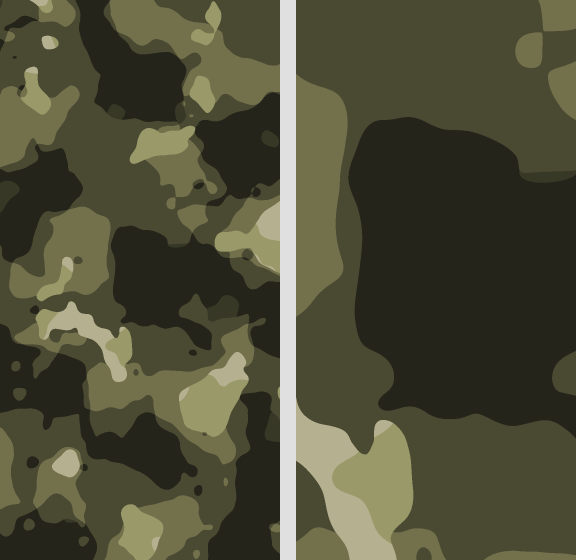
Left: the whole. Right: its middle third, enlarged.
This pattern is drawn by a WebGL 1 fragment shader. Its source:

```glsl
precision highp float;
// Woodland camouflage: translucent dark and light patches over an olive ground.
// Each patch layer is a warped, roughened sum of plane waves cut at a threshold;
// layers move a tone up or down a palette. Supersampling smooths the edges.

uniform vec2 u_resolution;

const vec3 DARK  = vec3(0.14, 0.14, 0.10);
const vec3 SHADE = vec3(0.22, 0.22, 0.15);
const vec3 OLIVE = vec3(0.29, 0.29, 0.20);
const vec3 MOSS  = vec3(0.45, 0.44, 0.30);
const vec3 STRAW = vec3(0.60, 0.60, 0.41);
const vec3 PALE  = vec3(0.71, 0.69, 0.56);

const float PI = 3.14159265;
const int WAVES = 8;
const int SAMPLES = 3;

float hash(vec2 p) {
  return fract(sin(dot(p, vec2(127.1, 311.7))) * 43758.5453);
}

float valueNoise(vec2 p) {
  vec2 cell = floor(p);
  vec2 f = fract(p);
  f = f * f * (3.0 - 2.0 * f);
  float bottom = mix(hash(cell), hash(cell + vec2(1.0, 0.0)), f.x);
  float top = mix(hash(cell + vec2(0.0, 1.0)), hash(cell + 1.0), f.x);
  return mix(bottom, top, f.y);
}

vec2 noiseOffset(vec2 p) {
  return vec2(valueNoise(p), valueNoise(p + vec2(37.2, 81.6))) - 0.5;
}

// Bends straight outlines into large lobes and small wobbles.
vec2 warp(vec2 p, vec2 shift) {
  p += 0.13 * noiseOffset(p * 5.0 + shift);
  return p + 0.06 * noiseOffset(p * 12.0 + shift);
}

// Zero-mean bumps that notch the outlines and break off small islands.
float roughness(vec2 p) {
  return 1.5 * (valueNoise(p * 9.0) - 0.5) + 0.8 * (valueNoise(p * 19.0) - 0.5);
}

// Random wave field with zero mean and about unit variance.
float patchField(vec2 p, float frequency, float seed) {
  vec2 shift = vec2(seed * 7.3, seed * 3.1);
  vec2 q = warp(p, shift);
  float sum = 0.0;
  for (int i = 0; i < WAVES; i++) {
    float n = float(i);
    float angle = (n + hash(vec2(n, seed))) * PI / float(WAVES);
    float rate = frequency * mix(0.65, 1.5, hash(vec2(n + 20.0, seed)));
    float phase = hash(vec2(n + 40.0, seed));
    vec2 direction = vec2(cos(angle), sin(angle));
    sum += sin(2.0 * PI * (rate * dot(q, direction) + phase));
  }
  return sum / sqrt(0.5 * float(WAVES)) + roughness(p + shift);
}

// Sparse, slightly wobbly round spots on a jittered grid.
bool insideSpot(vec2 p, float density, float chance) {
  vec2 q = (p + 0.02 * noiseOffset(p * 20.0)) * density;
  vec2 cell = floor(q);
  vec2 jitter = vec2(hash(cell + 3.7), hash(cell + 9.2));
  float radius = mix(0.05, 0.11, hash(cell + 15.4));
  float dist = length(fract(q) - mix(vec2(0.25), vec2(0.75), jitter));
  return hash(cell + 21.8) < chance && dist < radius;
}

vec3 palette(float tone) {
  if (tone < 0.5) return DARK;
  if (tone < 1.5) return OLIVE;
  if (tone < 2.5) return MOSS;
  if (tone < 3.5) return STRAW;
  return PALE;
}

vec3 camouflage(vec2 p) {
  // Dark and light layers avoid each other; where they cross, olive returns.
  float dark = patchField(p, 1.95, 1.0);
  float light = 0.866 * patchField(p, 1.95, 2.0) - 0.5 * dark;
  float tone = 1.0 + step(0.47, light) - step(0.28, dark);

  // Bright patches favour the light layer, with pale parts inside.
  float bright = 0.8 * patchField(p, 2.3, 3.0) + 0.6 * light;
  if (bright > 1.47) {
    tone = tone < 0.5 ? 2.0 : 3.0;
    if (tone > 2.5 && patchField(p, 2.6, 4.0) > 0.45) tone = 4.0;
  }

  // Spots step one tone away from their surroundings.
  if (insideSpot(p, 5.0, 0.3)) tone = tone < 0.5 ? 1.0 : tone - 1.0;

  // Half-lit slivers inside the dark layer.
  if (tone < 0.5 && patchField(p, 2.8, 5.0) > 1.9) return SHADE;
  return palette(tone);
}

void main() {
  vec3 color = vec3(0.0);
  for (int y = 0; y < SAMPLES; y++) {
    for (int x = 0; x < SAMPLES; x++) {
      vec2 offset = (vec2(float(x), float(y)) + 0.5) / float(SAMPLES) - 0.5;
      color += camouflage((gl_FragCoord.xy + offset) / u_resolution.x);
    }
  }
  gl_FragColor = vec4(color / float(SAMPLES * SAMPLES), 1.0);
}
```
